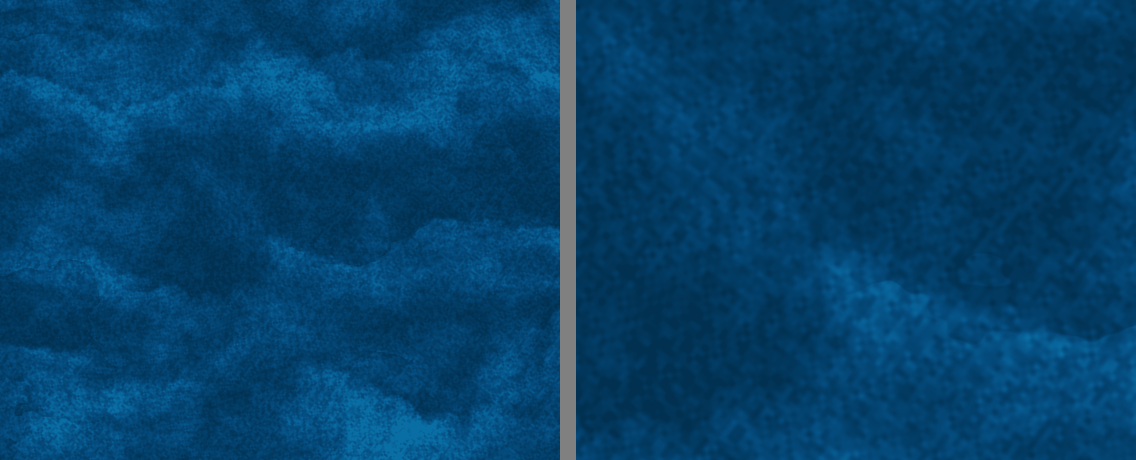
Left: the whole. Right: its middle third, enlarged.
Write a WebGL 1 fragment shader that draws this texture.

```glsl
precision highp float;

uniform vec2 u_resolution;

#define BASE_TONE 0.42
#define CLOUD_CONTRAST 1.6
#define MOTTLE_CONTRAST 0.75
#define GRAIN_CONTRAST 0.60
#define GRAIN_SCALE 225.0
#define FRONT_COUNT 7
#define FRONT_DARKNESS 0.32
#define FRONT_GLOW 0.22
#define TIDE_DARKNESS 0.28
#define BLOOM_LIGHT 0.34

float hash(vec2 p) {
  return fract(sin(dot(p, vec2(127.1, 311.7))) * 43758.5453);
}

float noise(vec2 p) {
  vec2 cell = floor(p);
  vec2 f = fract(p);
  f = f * f * (3.0 - 2.0 * f);
  float low = mix(hash(cell), hash(cell + vec2(1.0, 0.0)), f.x);
  float high = mix(hash(cell + vec2(0.0, 1.0)), hash(cell + vec2(1.0, 1.0)), f.x);
  return mix(low, high, f.y);
}

// Layered noise, turned at each octave to hide the lattice
float fbm(vec2 p) {
  mat2 turn = mat2(0.8, 0.6, -0.6, 0.8);
  float sum = 0.0;
  float weight = 0.5;
  for (int i = 0; i < 6; i++) {
    sum += weight * noise(p);
    p = turn * p * 2.03 + 17.3;
    weight *= 0.5;
  }
  return sum / 0.984;
}

// Wash fronts: pigment pooled above a ragged edge, a paler wash below it
float washFronts(vec2 p) {
  float tone = 0.0;
  for (int i = 0; i < FRONT_COUNT; i++) {
    float id = float(i);
    float level = (id + 0.25 + 0.5 * hash(vec2(id, 4.7))) / float(FRONT_COUNT);
    float slope = 0.36 * (hash(vec2(id, 9.1)) - 0.6);
    float bend = 0.32 * (fbm(vec2(p.x * 2.4 + id * 13.7, p.y * 1.8 + id)) - 0.5);
    float fray = 0.11 * (fbm(p * 15.0 + id * 5.3) - 0.5);
    float d = p.y - level - slope * (p.x - 0.6) - bend - fray;
    float presence = smoothstep(0.40, 0.75, noise(vec2(p.x * 3.3 + id * 7.9, id * 3.1)));
    float side = smoothstep(-0.012, 0.010, d);
    float pool = side * exp(-max(d, 0.0) * 17.0);
    float glow = (1.0 - side) * exp(min(d, 0.0) * 11.0);
    tone += presence * (FRONT_GLOW * glow - FRONT_DARKNESS * pool);
  }
  return tone;
}

// Thin dried tide marks along the contours of a warped field
float tideMarks(vec2 p) {
  float d = fbm(p * vec2(2.6, 3.4) + 31.0) - 0.53;
  float mark = smoothstep(-0.006, 0.0, d) * exp(-max(d, 0.0) * 40.0);
  return mark * smoothstep(0.45, 0.70, noise(p * 3.7 + 52.0));
}

// Paper tooth: fine speckle with a slightly coarser layer
float paperGrain(vec2 p) {
  vec2 q = mat2(0.8, 0.6, -0.6, 0.8) * p * GRAIN_SCALE;
  return 0.70 * noise(q) + 0.30 * noise(q.yx * 0.47 + 8.0) - 0.5;
}

vec3 pigment(float tone) {
  vec3 deep = vec3(0.005, 0.190, 0.315);
  vec3 navy = vec3(0.010, 0.250, 0.420);
  vec3 blue = vec3(0.020, 0.310, 0.510);
  vec3 azure = vec3(0.035, 0.430, 0.645);
  vec3 color = mix(deep, navy, clamp(tone / 0.33, 0.0, 1.0));
  color = mix(color, blue, clamp((tone - 0.33) / 0.29, 0.0, 1.0));
  return mix(color, azure, clamp((tone - 0.62) / 0.43, 0.0, 1.0));
}

void main() {
  vec2 p = gl_FragCoord.xy / u_resolution.y;
  vec2 uv = gl_FragCoord.xy / u_resolution;

  // Broad clouds, drawn out sideways
  vec2 warp = vec2(fbm(p * 3.0 + 3.1), fbm(p * 3.0 + 41.7)) - 0.5;
  float clouds = fbm(p * vec2(2.5, 5.0) + warp * 1.3 + 11.0) - 0.5;
  float mottle = fbm(p * vec2(16.0, 20.0) + warp * 3.0) - 0.5;

  float tone = BASE_TONE + CLOUD_CONTRAST * clouds + MOTTLE_CONTRAST * mottle;
  tone += washFronts(p + 0.05 * warp);
  tone -= TIDE_DARKNESS * tideMarks(p + 0.06 * warp);
  tone -= 0.10 * smoothstep(0.30, 0.52, abs(uv.x - 0.5));

  // Pale blooms where the pigment was lifted
  float bloom = fbm(p * vec2(3.0, 6.5) + warp * 1.5 + 73.0);
  tone += BLOOM_LIGHT * smoothstep(0.52, 0.75, bloom);

  // Soft floor for the darks; grain shows more in the pale washes
  float shade = min(tone - 0.40, 0.0);
  tone = max(tone, 0.40) + shade / sqrt(1.0 + 5.0 * shade * shade);
  tone += GRAIN_CONTRAST * paperGrain(p) * (0.65 + 0.8 * clamp(tone, 0.0, 1.0));

  gl_FragColor = vec4(pigment(tone), 1.0);
}
```
